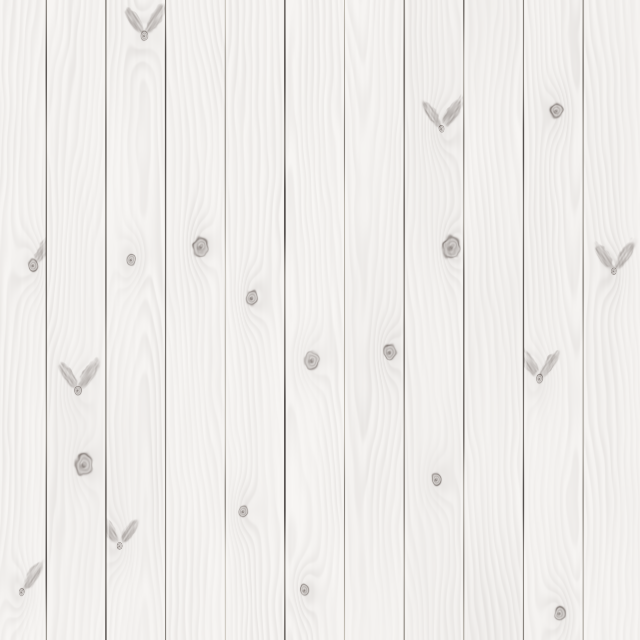
A WebGL 2 fragment shader for this texture:

```glsl
#version 300 es
precision highp float;

uniform vec2 u_resolution;
out vec4 fragColor;

const float PLANK_WIDTH = 0.0932;
const float FIRST_SEAM = 0.0723;
const int KNOT_SLOTS = 3;

const vec3 WHITEWASH = vec3(0.972, 0.965, 0.957);
const vec3 STAIN = vec3(0.56, 0.53, 0.515);
const vec3 PALE_SEAM = vec3(0.77, 0.75, 0.71);
const vec3 DARK_SEAM = vec3(0.33, 0.31, 0.30);

float hash(vec2 p) {
    vec3 q = fract(p.xyx * vec3(0.1031, 0.1030, 0.0973));
    q += dot(q, q.yzx + 33.33);
    return fract((q.x + q.y) * q.z);
}

float noise(vec2 p) {
    vec2 cell = floor(p);
    vec2 f = fract(p);
    f = f * f * (3.0 - 2.0 * f);
    float low = mix(hash(cell), hash(cell + vec2(1.0, 0.0)), f.x);
    float high = mix(hash(cell + vec2(0.0, 1.0)), hash(cell + 1.0), f.x);
    return mix(low, high, f.y);
}

// Oval knot with growth rings, a broken rim and a small dark heart
float roundKnot(vec2 p, float radius, float seed) {
    float wobble = 0.3 * (noise(p * 130.0 + seed * 90.0) - 0.5);
    float d = length(p * vec2(1.0, 0.76)) / radius + wobble;
    float body = 1.0 - smoothstep(0.8, 1.1, d);
    float rings = 0.5 + 0.5 * sin(d * 16.0);
    float rim = exp(-pow((d - 0.9) * 6.0, 2.0)) * noise(p * 90.0 + seed * 31.0);
    float heart = 1.0 - smoothstep(0.1, 0.45, length(p + radius * 0.15) / radius);
    return body * (0.25 + 0.17 * rings) + 0.55 * rim + 0.4 * heart;
}

// Feathered branch scar rising sideways from a knot
float branchScar(vec2 p, float side, float reach, float seed) {
    vec2 axis = normalize(vec2(side * 0.55, 0.85));
    vec2 q = vec2(dot(p, axis) - reach, dot(p, vec2(axis.y, -axis.x)) * side);
    float ragged = noise(p * 150.0 + seed * 70.0);
    float d = length(q / vec2(reach * 0.85, reach * 0.3)) + 0.35 * (ragged - 0.5);
    float body = 1.0 - smoothstep(0.7, 1.1, d);
    float fibres = noise(vec2(q.x * 70.0, q.y * 420.0) + seed * 40.0);
    float edge = exp(-pow((d - 0.9) * 5.0, 2.0)) * smoothstep(-0.004, 0.01, q.y);
    return body * (0.16 + 0.4 * fibres) + 0.35 * edge * ragged;
}

// Sums the knots of one plank: x = stain, y = push on the grain
vec2 plankKnots(vec2 p, float plank) {
    vec2 total = vec2(0.0);
    for (int i = 0; i < KNOT_SLOTS; i++) {
        vec2 key = vec2(plank * 7.0 + 3.0, float(i) * 13.0 + 5.0);
        float seed = hash(key);
        float present = step(0.33, hash(key + 1.7));
        float x = PLANK_WIDTH * mix(0.2, 0.8, hash(key + 3.1));
        float y = (float(i) + mix(0.12, 0.88, seed)) / float(KNOT_SLOTS);
        vec2 q = p - vec2(x, y);
        float scarred = step(0.55, hash(key + 5.3));
        float radius = mix(0.006, 0.016, hash(key + 7.9)) * mix(1.0, 0.5, scarred);
        float side = x > 0.5 * PLANK_WIDTH ? 1.0 : -1.0;
        float paired = step(0.5, hash(key + 9.1));
        float scars = branchScar(q, side, 0.032, seed)
                    + paired * branchScar(q, -side, 0.028, seed + 0.5);
        float halo = exp(-dot(q * vec2(1.0, 0.5), q * vec2(1.0, 0.5)) / 0.0005);
        float stain = roundKnot(q, radius, seed) + scarred * scars + 0.06 * halo;
        total += present * vec2(stain, 3.2 * halo);
    }
    return total;
}

// Tall arched growth lines with fine fibres
float woodGrain(vec2 p, float plank, float push) {
    float pith = PLANK_WIDTH * mix(-0.3, 1.3, hash(vec2(plank, 21.0)));
    float rise = hash(vec2(plank, 27.0)) > 0.5 ? 5.0 : -5.0;
    float shift = plank * 17.0;
    float dx = p.x - pith;
    float warp = 2.6 * noise(vec2(p.x * 16.0, p.y * 5.0) + shift)
               + 0.5 * noise(vec2(p.x * 60.0, p.y * 18.0) + shift);
    float field = 95.0 * sqrt(dx * dx + 0.0001) + rise * p.y + warp + push;
    float t = fract(field);
    float line = smoothstep(0.1, 0.75, t) * (1.0 - smoothstep(0.75, 1.0, t));
    float strength = mix(0.02, 0.11, noise(vec2(p.x * 25.0, p.y * 3.0) + shift));
    float fibres = noise(vec2(p.x * 250.0, p.y * 9.0) + shift);
    return line * strength + 0.035 * fibres;
}

void main() {
    vec2 uv = gl_FragCoord.xy / u_resolution;
    float pixel = 1.0 / u_resolution.x;

    // Plank layout
    float across = (uv.x - FIRST_SEAM) / PLANK_WIDTH;
    float plank = floor(across) + 1.0;
    vec2 p = vec2(fract(across) * PLANK_WIDTH, uv.y);

    // Wood surface
    vec2 knots = plankKnots(p, plank);
    float tone = 0.05 * hash(vec2(plank, 41.0)) * noise(vec2(plank * 9.0, uv.y * 4.0));
    float stain = tone + woodGrain(p, plank, knots.y) + knots.x;
    vec3 color = mix(WHITEWASH, STAIN, clamp(stain, 0.0, 1.1));

    // Seams with uneven depth and a pale bevel
    float seam = floor(across + 0.5);
    float offset = (across - seam) * PLANK_WIDTH;
    float wear = noise(vec2(seam * 11.0 + 60.0, uv.y * 9.0));
    float depth = clamp(0.7 * hash(vec2(seam + 20.0, 53.0)) + 0.6 * wear - 0.1, 0.0, 1.0);
    float bevel = exp(-pow((abs(offset) - 0.0035) / 0.0015, 2.0));
    color = mix(color, WHITEWASH, 0.6 * bevel);
    float halfWidth = mix(0.0007, 0.0012, depth);
    float gap = 1.0 - smoothstep(halfWidth - 0.5 * pixel, halfWidth + 0.5 * pixel, abs(offset));
    color = mix(color, mix(PALE_SEAM, DARK_SEAM, depth), gap);

    fragColor = vec4(color, 1.0);
}
```
